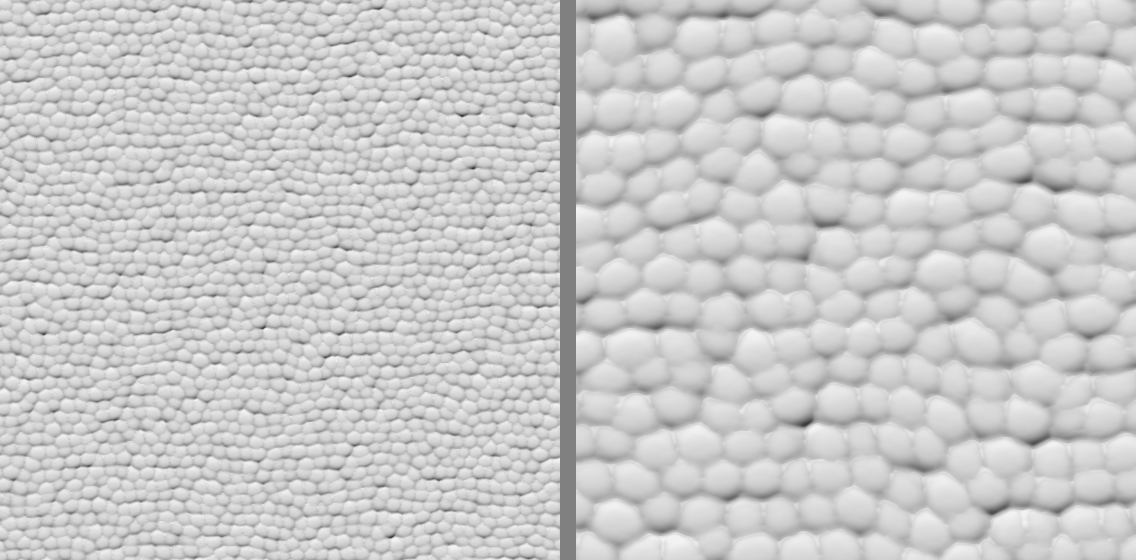
Left: the whole. Right: its middle third, enlarged.
This texture is drawn by a three.js fragment shader. Its source:

```glsl
varying vec2 vUv;

const vec2  PEBBLE_GRID   = vec2(42.0, 49.0);  // pebbles across and up
const float JITTER        = 0.48;              // scatter of pebble centres
const float SIZE_SPREAD   = 0.22;              // difference in pebble size
const float CREASE_SHARP  = 11.0;
const float WRINKLE_SCALE = 2.7;
const float WRINKLE_TILT  = 0.26;
const float BASE_TONE     = 0.842;
const float LIGHT_GAIN    = 0.21;
const float ROUNDNESS     = 2.0;               // steepening towards the rim
const float SHADOW_GAIN   = 0.26;
const float CREASE_DARK   = 0.09;
const float PIT_DARK      = 0.07;
const float GLINT_GAIN    = 0.08;
const vec2  LIGHT_DIR     = vec2(-0.16, 0.98);
const vec3  LEATHER_TINT  = vec3(1.0);

float hash(vec2 p) {
  return fract(sin(dot(p, vec2(127.1, 311.7))) * 43758.55);
}

vec2 hash2(vec2 p) {
  return vec2(hash(p), hash(p + vec2(37.3, 17.9)));
}

// Blended domes in staggered rows: xy = tilt, z = crease, w = depth
vec4 pebbles(vec2 p) {
  float homeRow = floor(p.y);
  vec2 tilt = vec2(0.0);
  float total = 0.0;
  float squares = 0.0;
  for (int j = -2; j <= 2; j++) {
    float row = homeRow + float(j);
    float shift = 0.5 * mod(row, 2.0) + 0.3 * hash(vec2(row, 5.0));
    float homeColumn = floor(p.x + shift);
    for (int i = -2; i <= 2; i++) {
      vec2 cell = vec2(homeColumn + float(i), row);
      vec2 centre = cell + 0.5 + JITTER * (hash2(cell) - 0.5);
      vec2 offset = p + vec2(shift, 0.0) - centre;
      float size = SIZE_SPREAD * (hash(cell + 71.7) - 0.5);
      float weight = exp(CREASE_SHARP * (size - dot(offset, offset)));
      tilt += weight * offset;
      total += weight;
      squares += weight * weight;
    }
  }
  total = max(total, 1e-9);
  float crease = 1.0 - squares / max(total * total, 1e-18);
  return vec4(tilt / total, crease, -log(total) / CREASE_SHARP);
}

// Layered sines bend the rows slightly
vec2 bendRows(vec2 uv) {
  float rise = 0.20 * sin(uv.x * 13.0 + 2.0 * sin(uv.y * 9.0))
             + 0.14 * sin(uv.x * 37.0 - uv.y * 23.0 + 1.7);
  float slide = 0.25 * sin(uv.y * 17.0 + 1.5 * sin(uv.x * 11.0));
  return vec2(slide, rise);
}

void main() {
  vec2 p = vUv * PEBBLE_GRID + bendRows(vUv);
  vec4 pebble = pebbles(p);
  vec4 wrinkle = pebbles(p.yx * WRINKLE_SCALE + 130.0);

  // Wrinkles gather in the creases and barely touch the domes
  float wrinkleAmount = WRINKLE_TILT * (0.2 + 1.3 * pebble.z);
  vec2 tilt = pebble.xy * (0.65 + ROUNDNESS * dot(pebble.xy, pebble.xy));
  float facing = dot(tilt + wrinkleAmount * wrinkle.yx, LIGHT_DIR);
  float shadow = min(facing, 0.0);

  // Pits where three pebbles meet, sparse glints on upper edges
  float pit = smoothstep(0.06, 0.36, pebble.w);
  float glint = smoothstep(0.3, 0.55, pebble.z) * smoothstep(0.0, 0.25, facing);

  float tone = BASE_TONE + LIGHT_GAIN * facing
             - SHADOW_GAIN * shadow * shadow
             - CREASE_DARK * pebble.z
             - PIT_DARK * pit
             + GLINT_GAIN * glint;
  gl_FragColor = vec4(LEATHER_TINT * clamp(tone, 0.0, 0.95), 1.0);
}
```
